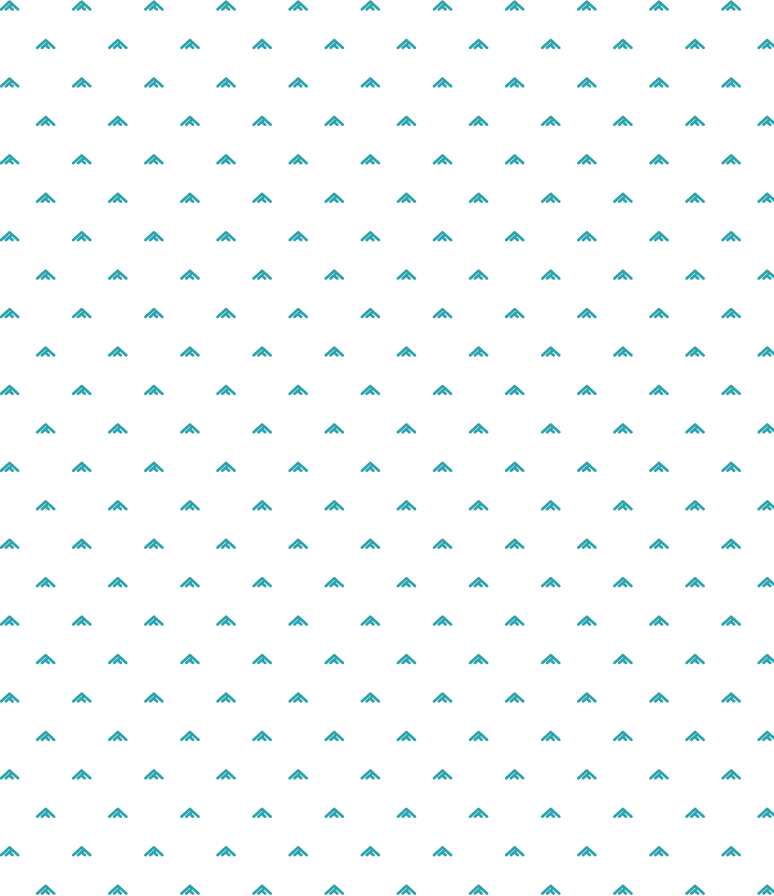
A Shadertoy shader for this pattern:

```glsl
// Staggered rows of small teal peaks with an inner branch on white.

const float CANVAS_HEIGHT = 768.0;          // design units over the full height
const vec2 CELL = vec2(61.85, 65.9);        // spacing of one unstaggered lattice
const vec2 FIRST_APEX = vec2(8.2, 1.5);     // from the top left corner
const float STROKE_WIDTH = 2.4;
const vec3 PAPER = vec3(1.0);
const vec3 TEAL = vec3(0.17, 0.64, 0.68);

// Distance from p to the segment a-b
float segmentDistance(vec2 p, vec2 a, vec2 b) {
    vec2 pa = p - a, ba = b - a;
    return length(pa - ba * clamp(dot(pa, ba) / dot(ba, ba), 0.0, 1.0));
}

// Offset from p to the nearest lattice point
vec2 repeatCell(vec2 p, vec2 cell) {
    return (fract(p / cell + 0.5) - 0.5) * cell;
}

// Peak with its apex at zero and y pointing down
float peakDistance(vec2 p, float strokeWidth) {
    float roof = segmentDistance(vec2(abs(p.x), p.y), vec2(0.0), vec2(7.2, 6.5));
    float rafter = segmentDistance(p, vec2(-3.1, 6.5), vec2(2.1, 1.9));
    float stub = segmentDistance(p, vec2(-0.3, 4.0), vec2(2.5, 6.5));
    return min(roof, min(rafter, stub)) - 0.5 * strokeWidth;
}

void mainImage(out vec4 fragColor, in vec2 fragCoord) {
    float pixel = CANVAS_HEIGHT / iResolution.y;
    vec2 p = vec2(fragCoord.x, iResolution.y - fragCoord.y) * pixel - FIRST_APEX;

    // Two interleaved lattices, half a cell apart
    float d = 1e3;
    for (int i = 0; i < 2; i++) {
        vec2 local = repeatCell(p - 0.5 * float(i) * CELL, CELL);
        d = min(d, peakDistance(local, STROKE_WIDTH));
    }

    float ink = clamp(0.5 - d / pixel, 0.0, 1.0);
    fragColor = vec4(mix(PAPER, TEAL, ink), 1.0);
}
```
